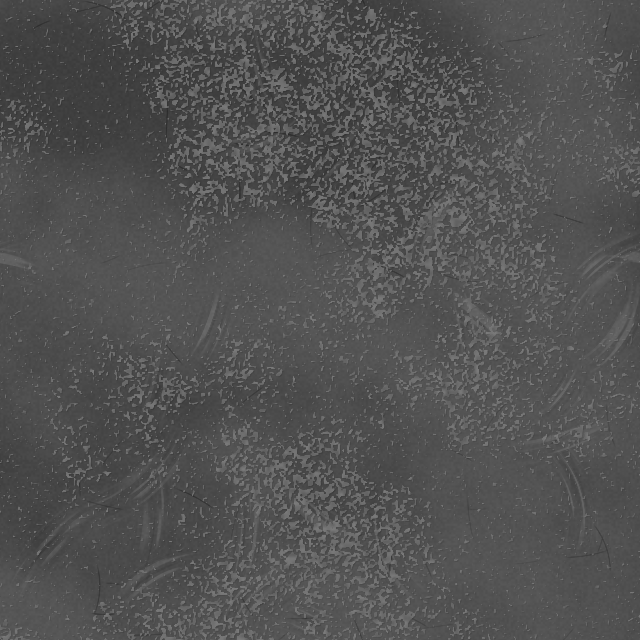
A Shadertoy shader for this texture:

```glsl
// Worn dark grey metal with clustered pale flecks, brushed arcs and fine dark scratches.

const float BASE_DARK = 0.247;
const float BASE_LIGHT = 0.335;
const float FLECK_DARK = 0.38;
const float FLECK_LIGHT = 0.50;
const float TAU = 6.2831853;

float hash(vec2 p) {
    vec3 q = fract(vec3(p.xyx) * 0.1031);
    q += dot(q, q.yzx + 33.33);
    return fract((q.x + q.y) * q.z);
}

vec2 hash2(float n) {
    return vec2(hash(vec2(n, 3.7)), hash(vec2(n, 91.3)));
}

float noise(vec2 p) {
    vec2 i = floor(p), f = fract(p);
    f = f * f * (3.0 - 2.0 * f);
    return mix(mix(hash(i), hash(i + vec2(1, 0)), f.x),
               mix(hash(i + vec2(0, 1)), hash(i + vec2(1, 1)), f.x), f.y);
}

float fbm(vec2 p, int octaves, float gain) {
    float sum = 0.0, amp = 1.0, total = 0.0;
    for (int i = 0; i < octaves; i++) {
        sum += amp * noise(p);
        total += amp;
        amp *= gain;
        p = mat2(1.6, 1.2, -1.2, 1.6) * p + 17.3;
    }
    return sum / total;
}

// Offset from a point, wrapped around the canvas edges
vec2 wrapped(vec2 p, vec2 center) {
    return fract(p - center + 0.5) - 0.5;
}

// Share of the surface covered by flecks, gathered in a broad middle band
float fleckDensity(vec2 uv) {
    float band = exp(-pow((uv.x - 0.44) / 0.24, 2.0));
    float ends = smoothstep(0.1, 0.4, abs(uv.y - 0.48));
    float cloud = fbm(uv * 5.0 + 8.2, 6, 0.62);
    return smoothstep(0.40, 0.70, cloud + 0.11 * band * (0.4 + ends) - 0.035);
}

// Small angular grains; they grow closer as density rises
float flecks(vec2 uv, float density) {
    float grain = noise(uv * 270.0 + 1.5 * noise(uv * 90.0));
    float limit = mix(0.89, 0.54, density);
    return smoothstep(limit - 0.06, limit + 0.08, grain);
}

// Bundles of fine parallel arcs
float brushedArcs(vec2 uv, int count) {
    float sum = 0.0;
    for (int i = 0; i < count; i++) {
        float id = float(i);
        vec2 shape = hash2(id + 40.0);
        vec2 q = wrapped(uv, hash2(id + 5.0));
        float angle = TAU * hash(vec2(id, 12.0));
        vec2 inward = vec2(cos(angle), sin(angle));
        float radius = mix(0.12, 0.45, shape.x);
        float across = length(q - radius * inward) - radius;
        float along = dot(q, vec2(-inward.y, inward.x));
        float reach = mix(0.05, 0.12, shape.y);
        float fade = smoothstep(reach, reach * 0.3, abs(along))
                   * smoothstep(0.035, 0.008, abs(across));
        float line = noise(vec2(across * 240.0, along * 14.0 + id * 9.0));
        sum += fade * (smoothstep(0.58, 0.9, line) - 0.35 * smoothstep(0.4, 0.1, line));
    }
    return clamp(sum, -1.0, 1.0);
}

// Short, slightly bent hairlines
float hairlines(vec2 uv, int count, float width) {
    float sum = 0.0;
    for (int i = 0; i < count; i++) {
        float id = float(i) + 200.0;
        vec2 shape = hash2(id + 300.0);
        vec2 q = wrapped(uv, hash2(id));
        float angle = TAU * shape.x;
        vec2 dir = vec2(cos(angle), sin(angle));
        float along = dot(q, dir);
        float across = dot(q, vec2(-dir.y, dir.x)) + (shape.y - 0.5) * 9.0 * along * along;
        float reach = mix(0.012, 0.045, shape.y);
        sum += smoothstep(width, width * 0.2, abs(across))
             * smoothstep(reach, reach * 0.6, abs(along)) * mix(0.4, 1.0, shape.x);
    }
    return min(sum, 1.0);
}

void mainImage(out vec4 fragColor, in vec2 fragCoord) {
    vec2 uv = fragCoord / iResolution.xy;

    // Cloudy base with a faint fine grain
    float cloud = fbm(uv * 3.5 + 2.0, 5, 0.5);
    float grey = mix(BASE_DARK, BASE_LIGHT, smoothstep(0.25, 0.75, cloud));
    grey += 0.03 * (noise(uv * 300.0 + 50.0) - 0.5);

    // Scratches
    grey += 0.075 * brushedArcs(uv, 18);
    grey -= 0.075 * hairlines(uv, 70, 0.0017);

    // Flecks with a thin shadow at the lower right
    float density = fleckDensity(uv);
    float shadow = flecks(uv + vec2(-0.0016, 0.0016), density);
    float fleck = flecks(uv, density);
    float tone = mix(FLECK_DARK, FLECK_LIGHT, noise(uv * 150.0 + 7.0));
    grey -= 0.025 * shadow;
    grey = mix(grey, tone, fleck * 0.9);

    fragColor = vec4(vec3(grey), 1.0);
}
```
